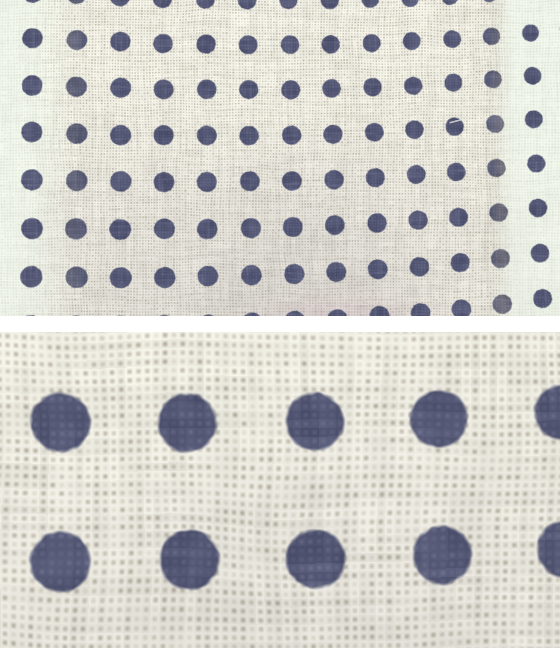
Top, the full canvas; bottom, a detail of the centre.
A Shadertoy shader for this pattern:

```glsl
const float TAU = 6.2832;
const float THREADS = 108.0;  // threads per canvas height
const vec2 PITCH = vec2(0.136, 0.145);
const vec3 CREAM = vec3(0.945, 0.94, 0.895);
const vec3 BLEACHED = vec3(0.94, 0.965, 0.92);
const vec3 SHADOW = vec3(0.84, 0.825, 0.81);
const vec3 GAP = vec3(0.65, 0.62, 0.56);
const vec3 NAVY = vec3(0.325, 0.34, 0.455);
const vec3 FADED_NAVY = vec3(0.42, 0.42, 0.475);

float hash(vec2 p) {
    return fract(sin(dot(p, vec2(127.1, 311.7))) * 43758.545);
}

float noise(vec2 p) {
    vec2 i = floor(p), f = fract(p);
    f = f * f * (3.0 - 2.0 * f);
    return mix(mix(hash(i), hash(i + vec2(1, 0)), f.x),
               mix(hash(i + vec2(0, 1)), hash(i + vec2(1, 1)), f.x), f.y);
}

float bump(float x, float centre, float width) {
    float d = (x - centre) / width;
    return exp(-d * d);
}

// Vertical bow of a printed row at column i
float rowBow(float i) {
    return 0.419 + i * (0.0044 - i * (0.00039 + i * 0.000022));
}

// Centre of dot (column, row) on the draped cloth, y pointing down
vec2 dotCentre(vec2 id) {
    float i = id.x, j = id.y - 3.0;
    float x = 0.102 + i * (0.141 - i * 0.00072) + j * (0.0006 * i - 0.0009);
    float y = rowBow(i) + j * (0.15 - 0.00093 * i) + 0.0008 * j * j;
    return vec2(x, y) + 0.003 * (vec2(hash(id), hash(id + 37.0)) - 0.5);
}

// Signed distance to the nearest slightly uneven dot
float dotField(vec2 p) {
    float column = round((p.x - 0.102) / PITCH.x);
    float row = round((p.y - rowBow(column)) / PITCH.y) + 3.0;
    float d = 1.0;
    for (int a = -1; a <= 1; a++)
    for (int b = -1; b <= 1; b++) {
        vec2 id = vec2(column, row) + vec2(a, b);
        float radius = 0.0327 - 0.0004 * id.x + 0.0005 * (id.y - 3.0);
        vec2 stretch = vec2(1.0 + 0.04 * bump(id.x, 1.5, 1.5), 1.0);
        d = min(d, length((p - dotCentre(id)) / stretch) - radius);
    }
    return d + 0.0022 * (noise(p * 150.0) - 0.5);
}

// x: open gap between threads, y: thread brightness variation
vec2 weave(vec2 p, float pixel) {
    vec2 q = p * THREADS + 0.9 * vec2(noise(p * 9.0), noise(p * 9.0 + 50.0));
    vec2 g = 0.5 + 0.5 * cos(TAU * q);
    vec2 thread = floor(q + 0.5);
    float gap = g.x * g.y * (0.35 + 0.9 * hash(thread));
    float slub = noise(vec2(q.x * 0.12, thread.y)) + noise(vec2(thread.x, q.y * 0.12)) - 1.0;
    float detail = 1.0 - smoothstep(0.4, 0.9, THREADS * pixel);
    return vec2(mix(0.2, gap, detail), slub * detail);
}

float segment(vec2 p, vec2 a, vec2 b) {
    vec2 v = b - a;
    return length(p - a - v * clamp(dot(p - a, v) / dot(v, v), 0.0, 1.0));
}

// Cloth tone with bleached sides and a soft shadow low in the middle
vec3 clothColour(vec2 p, float sides) {
    vec3 c = mix(CREAM, BLEACHED, sides);
    float shade = smoothstep(0.25, 1.0, p.y) * bump(p.x, 0.95, 0.55);
    shade += 0.25 * bump(p.x, 0.3, 0.2) * smoothstep(0.2, 0.8, p.y);
    shade += 0.12 * (noise(p * 4.0) - 0.5);
    c = mix(c, SHADOW, clamp(shade, 0.0, 1.0) * 0.85);
    c -= vec3(0.02, 0.06, 0.03) * bump(p.x, 1.08, 0.25) * smoothstep(0.88, 1.05, p.y);
    return c - 0.025 * bump(p.x, 1.565, 0.04);
}

void mainImage(out vec4 fragColor, in vec2 fragCoord) {
    float pixel = 1.0 / iResolution.y;
    vec2 p = vec2(fragCoord.x, iResolution.y - fragCoord.y) * pixel;

    // Woven ground
    float sides = 1.0 - smoothstep(0.05, 0.28, p.x) + smoothstep(1.55, 1.63, p.x);
    vec2 cloth = weave(p, pixel);
    vec3 colour = clothColour(p, sides);
    colour = mix(colour, GAP, cloth.x * mix(0.62, 0.22, sides));
    colour += 0.045 * cloth.y * mix(1.0, 0.5, sides);

    // Ink, worn along the two creases
    float wear = bump(p.x, 1.59, 0.035) + 0.55 * bump(p.x, 0.225, 0.04);
    vec3 ink = mix(NAVY, FADED_NAVY, clamp(wear, 0.0, 1.0));
    ink += 0.05 * cloth.y + 0.06 * (cloth.x - 0.2);
    ink += 0.04 * (noise(p * 45.0) - 0.5);
    float edge = max(pixel, 0.0025);
    float coverage = 1.0 - smoothstep(-edge, edge, dotField(p));
    colour = mix(colour, ink, coverage * 0.98);

    // Stray pale fibre lying on one dot
    float fibre = segment(p, vec2(1.425, 0.388), vec2(1.463, 0.378));
    colour = mix(colour, CREAM, 0.7 * (1.0 - smoothstep(0.001, 0.001 + edge, fibre)));

    fragColor = vec4(clamp(colour, 0.0, 1.0), 1.0);
}
```
